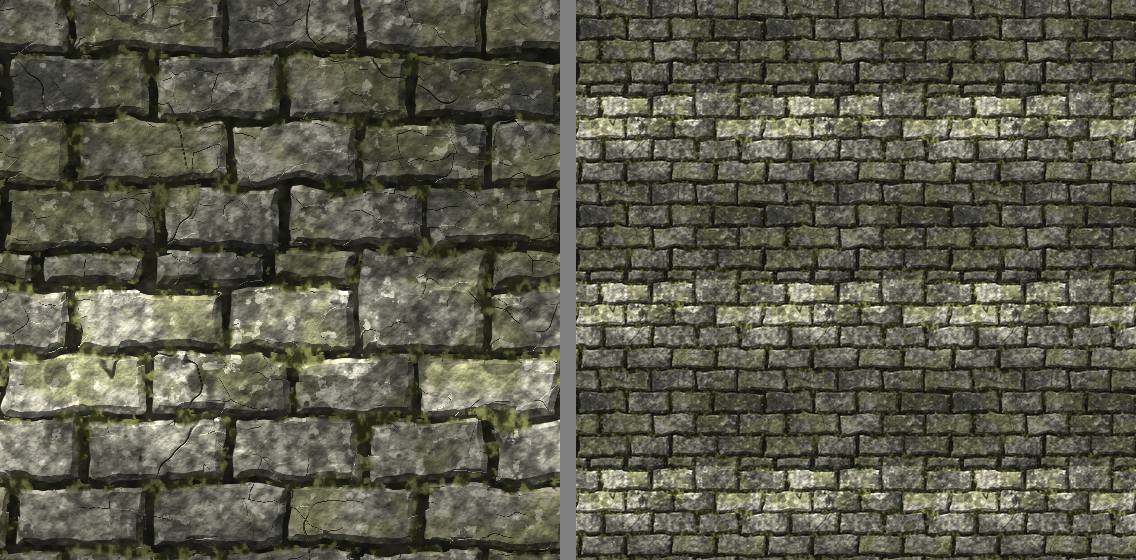
Left, the tile; right, the same tile 3 across and 3 down.
This texture is drawn by a three.js fragment shader. Its source:

```glsl
varying vec2 vUv;

const float COURSE_HEIGHT = 0.1168, THIN_HEIGHT = 1.0 - 8.0 * COURSE_HEIGHT;
const float THIN_ROW = 4.0, TALL_COLUMN = 2.0;
const float BASE = 0.02, JOINT_JITTER = 0.03;
const float GAP = 0.003, GAP_VARIATION = 0.007, CORNER = 0.007, CHIP = 0.007;
const float BEVEL = 0.009, BEVEL_DEPTH = 0.010;
const float ROUGHNESS = 0.030, RELIEF = 0.0075, FLAKE = 0.013;
const float AMBIENT = 0.36, DIFFUSE = 0.86, SHADE = 0.90, SUNLIGHT = 0.58;
const vec3 LIGHT = vec3(-0.30, 0.74, 0.60);
const vec3 STONE_DARK = vec3(0.29, 0.29, 0.26), STONE_LIGHT = vec3(0.68, 0.67, 0.60);
const vec3 STAIN = vec3(0.43, 0.435, 0.30), LICHEN = vec3(0.82, 0.81, 0.74);
const vec3 JOINT = vec3(0.13, 0.13, 0.10);
const vec3 MOSS_DARK = vec3(0.14, 0.15, 0.07), MOSS_LIGHT = vec3(0.42, 0.43, 0.25);

struct Wall { float dist; float height; float crack; float ledge; vec2 id; };

float hash(vec2 p) {
  vec3 q = fract(p.xyx * 0.1031);
  q += dot(q, q.yzx + 33.33);
  return fract((q.x + q.y) * q.z);
}

// Value noise that wraps after a whole number of cells
float noise(vec2 uv, vec2 cells, float seed) {
  vec2 p = uv * cells, i = floor(p), f = fract(p);
  vec2 a = mod(i, cells) + seed, b = mod(i + 1.0, cells) + seed;
  f = f * f * (3.0 - 2.0 * f);
  return mix(mix(hash(a), hash(vec2(b.x, a.y)), f.x), mix(hash(vec2(a.x, b.y)), hash(b), f.x), f.y);
}

float fbm(vec2 uv, vec2 cells, float seed) {
  float sum = 0.0, gain = 0.5333;
  for (int i = 0; i < 4; i++) {
    sum += gain * noise(uv, cells, seed + float(i) * 17.3);
    cells *= 2.0;
    gain *= 0.5;
  }
  return sum;
}

// Tilted plane and random value of the nearest cell
vec2 flake(vec2 uv, vec2 cells) {
  vec2 p = uv * cells, result = vec2(0.0);
  float nearest = 9.0;
  for (int k = 0; k < 9; k++) {
    vec2 cell = floor(p) + vec2(mod(float(k), 3.0), floor(float(k) / 3.0)) - 1.0;
    vec2 id = mod(cell, cells);
    vec2 away = p - cell - vec2(hash(id + 3.1), hash(id + 9.7));
    if (dot(away, away) < nearest) {
      nearest = dot(away, away);
      result = vec2(dot(away, vec2(hash(id + 15.3), hash(id + 21.9)) - 0.5), hash(id + 27.3));
    }
  }
  return result;
}

float jointX(float row, float i) {
  float n = row == THIN_ROW ? 5.0 : 4.0;
  float course = row > THIN_ROW ? row - 1.0 : row;
  float shift = row == THIN_ROW ? 0.055 : 0.012 + 0.125 * mod(course, 2.0);
  float jitter = JOINT_JITTER * (hash(vec2(mod(i, n), row) + 5.7) - 0.5);
  return i / n + shift + 0.018 * sin(6.28319 * i / n) + jitter;
}

Wall wallAt(vec2 uv) {
  // Rough outlines
  vec2 warp = vec2(fbm(uv, vec2(11.0), 1.5), fbm(uv, vec2(13.0), 8.5)) - 0.5;
  vec2 p = fract(uv + ROUGHNESS * warp - vec2(0.0, BASE));

  // Eight courses, one thin course and one stone that spans two
  float thinStart = THIN_ROW * COURSE_HEIGHT, thinEnd = thinStart + THIN_HEIGHT, below = THIN_ROW - 1.0;
  float row = p.y < thinStart ? floor(p.y / COURSE_HEIGHT)
            : p.y < thinEnd ? THIN_ROW : floor((p.y - THIN_HEIGHT) / COURSE_HEIGHT) + 1.0;
  float tallLeft = jointX(below, TALL_COLUMN), tallRight = jointX(below, TALL_COLUMN + 1.0);
  bool tall = (row == below || row == THIN_ROW) && p.x >= tallLeft && p.x < tallRight;
  if (tall) row = below;
  float column = -1.0;
  for (int i = 0; i < 6; i++) if (p.x >= jointX(row, float(i))) column = float(i);
  float bottom = row > THIN_ROW ? (row - 1.0) * COURSE_HEIGHT + THIN_HEIGHT : row * COURSE_HEIGHT;
  float top = tall ? thinEnd : bottom + (row == THIN_ROW ? THIN_HEIGHT : COURSE_HEIGHT);
  vec2 lo = vec2(jointX(row, column), bottom), hi = vec2(jointX(row, column + 1.0), top);
  if (row == THIN_ROW && p.x < tallLeft) hi.x = min(hi.x, tallLeft);
  if (row == THIN_ROW && p.x >= tallRight) lo.x = max(lo.x, tallRight);

  // Uneven, slightly tilted block with chipped rim
  vec2 id = vec2(mod(column, row == THIN_ROW ? 5.0 : 4.0), row);
  float ledge = smoothstep(0.6, 1.0, (p.y - lo.y) / (hi.y - lo.y));
  lo += GAP + GAP_VARIATION * vec2(hash(id + 11.2), 0.4 * hash(id + 23.4));
  hi -= GAP + GAP_VARIATION * vec2(hash(id + 37.6), 0.4 * hash(id + 41.8));
  vec2 q = p - 0.5 * (lo + hi);
  q += 0.07 * (hash(id + 53.1) - 0.5) * vec2(q.y, -q.x);
  vec2 e = abs(q) - 0.5 * (hi - lo) + CORNER;
  vec2 chip = flake(uv + 0.06 * warp, vec2(15.0, 22.0));
  float dist = length(max(e, 0.0)) + min(max(e.x, e.y), 0.0) - CORNER;
  dist += CHIP * max(2.0 * chip.y - 1.0, 0.0);

  // Planar bevel, flakes and cracks
  float face = clamp(-dist / (BEVEL * (1.4 - 0.8 * ledge)), 0.0, 1.0);
  float vein = abs(fbm(uv, vec2(5.0, 4.0), 61.5) - 0.5);
  float crack = (1.0 - smoothstep(0.001, 0.006, vein)) * face * smoothstep(0.55, 0.7, noise(uv, vec2(9.0), 71.5));
  float broken = smoothstep(0.48, 0.62, noise(uv, vec2(10.0, 12.0), 81.5));
  float height = BEVEL_DEPTH * face + RELIEF * fbm(uv, vec2(44.0), 91.5) + FLAKE * broken * chip.x - 0.003 * crack;
  return Wall(dist, height, crack, ledge, id);
}

void main() {
  const float STEP = 0.0014;
  vec2 uv = vUv;
  Wall w = wallAt(uv);
  vec2 slope = vec2(wallAt(uv + vec2(STEP, 0.0)).height, wallAt(uv + vec2(0.0, STEP)).height) - w.height;
  float diffuse = max(dot(normalize(vec3(-slope / STEP, 1.0)), normalize(LIGHT)), 0.0);

  // Sunlit band broken by shadows
  float y = uv.y + 0.03 * (fbm(uv, vec2(8.0), 3.5) - 0.5);
  float band = smoothstep(0.03, 0.30, y) * (1.0 - smoothstep(0.49, 0.50, y));
  float sun = SHADE + SUNLIGHT * band * mix(0.2, 1.0, smoothstep(0.40, 0.42, fbm(uv, vec2(5.0, 7.0), 13.5)));

  // Weathered stone
  float tone = 0.45 * fbm(uv, vec2(7.0), 19.5) + 0.55 * fbm(uv, vec2(64.0), 29.5) + 0.16 * (hash(w.id + 67.3) - 0.5);
  vec3 color = mix(STONE_DARK, STONE_LIGHT, smoothstep(0.26, 0.76, tone));
  float stain = fbm(uv, vec2(9.0), 39.5) + 0.2 * (hash(w.id + 73.9) - 0.5);
  color = mix(color, STAIN * (0.4 + 1.2 * tone), 0.75 * smoothstep(0.44, 0.62, stain));
  float lichen = smoothstep(0.66, 0.71, fbm(uv, vec2(52.0), 49.5) + 0.12 * (noise(uv, vec2(14.0), 59.5) - 0.5));
  color = mix(color, LICHEN, 0.5 * lichen) * (AMBIENT + DIFFUSE * diffuse) * (1.0 - 0.6 * w.crack);

  // Dark joints, then moss on ledges
  color = mix(color, JOINT * (0.2 + 1.2 * fbm(uv, vec2(60.0), 69.5)), smoothstep(-0.0015, 0.001, w.dist));
  float growth = fbm(uv, vec2(46.0), 79.5) + 0.7 * (fbm(uv, vec2(8.0), 89.5) - 0.5);
  float moss = smoothstep(-0.012, 0.001, w.dist) * smoothstep(0.48, 0.57, growth + 0.14 * w.ledge - 0.07);
  vec3 tufts = mix(MOSS_DARK, MOSS_LIGHT, smoothstep(0.35, 0.75, fbm(uv, vec2(96.0, 72.0), 99.5)));
  gl_FragColor = vec4(mix(color, tufts, 0.85 * moss) * sun, 1.0);
}
```
